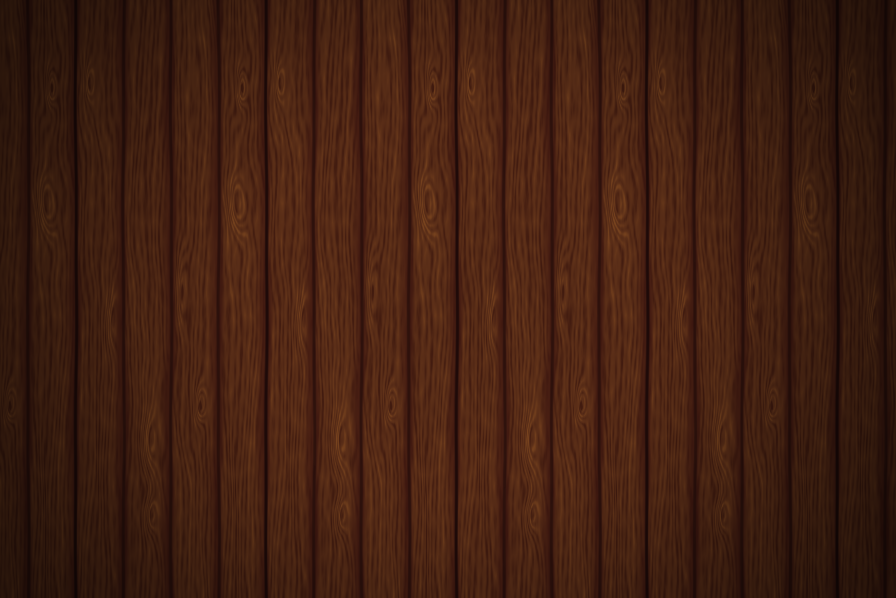
Give the GLSL for this texture, as a Shadertoy shader.

```glsl
// Dark stained wood: upright planks in a repeating set of four, with grain, knots and a vignette.

const float PLANK_W = 0.0796;      // plank width, in canvas heights
const float SEAM_X = 0.127;        // first seam of a set, in canvas heights
const float SET_SIZE = 4.0;        // planks before the pattern repeats
const float GRAIN_LINES = 10.0;    // growth lines across one plank
const float WAVINESS = 0.85;       // sideways drift of the lines
const float KNOT_LIFT = 3.4;       // rings around a knot
const float LINE_CONTRAST = 0.17;
const float FIBRE_CONTRAST = 0.36;
const float SEAM_WIDTH = 0.032;    // dark gap, in plank widths
const float STAIN_LEFT = 0.25;     // red stain left of a gap, in plank widths
const float STAIN_RIGHT = 0.13;    // red stain right of a gap, in plank widths
const float EDGE_LIGHT = 0.42;     // brightness left in the corners
const vec2 FIBRE_CELLS = vec2(14.0, 30.0);
const float TAU = 6.2831853;

const vec3 GAP = vec3(0.12, 0.04, 0.035);
const vec3 STAIN = vec3(0.24, 0.085, 0.06);
const vec3 DARK = vec3(0.255, 0.105, 0.06);
const vec3 MID = vec3(0.355, 0.18, 0.092);
const vec3 LIGHT = vec3(0.50, 0.285, 0.125);

// Two main knots per plank: centre (across, up) and radii
const vec4 KNOTS[8] = vec4[8](
    vec4(0.78, 0.47, 0.13, 0.048), vec4(0.30, 0.86, 0.11, 0.030),
    vec4(0.57, 0.27, 0.17, 0.050), vec4(0.60, 0.14, 0.12, 0.030),
    vec4(0.22, 0.51, 0.12, 0.045), vec4(0.62, 0.32, 0.11, 0.028),
    vec4(0.36, 0.66, 0.18, 0.060), vec4(0.48, 0.85, 0.11, 0.030));

vec2 hash2(vec2 p) {
    vec3 q = fract(p.xyx * vec3(0.1031, 0.1030, 0.0973));
    q += dot(q, q.yzx + 33.33);
    return fract((q.xx + q.yz) * q.zy);
}

// Distance to the nearest scattered cell point
float cellular(vec2 p) {
    vec2 cell = floor(p), f = fract(p);
    float nearest = 2.0;
    for (int j = -1; j <= 1; j++)
        for (int i = -1; i <= 1; i++) {
            vec2 o = vec2(i, j);
            vec2 d = o + hash2(cell + o + 50.0) - f;
            nearest = min(nearest, dot(d, d));
        }
    return sqrt(nearest);
}

// Layered sines, each bent by the sum so far
float flow(vec2 p, float seed) {
    float sum = 0.0, amp = 1.0;
    for (int i = 0; i < 4; i++) {
        sum += amp * sin(p.y + seed + 1.3 * sin(p.x + 1.7 * seed) + sum);
        p = p * 1.9 + 2.3;
        amp *= 0.5;
    }
    return sum;
}

// Raises the growth field around a knot; returns its halo
float addKnot(vec2 p, vec4 knot, inout float field) {
    vec2 d = (p - knot.xy) / knot.zw;
    float halo = exp(-dot(d, d));
    float swirl = exp(-0.16 * dot(d, d));
    field += KNOT_LIFT * halo + 0.5 * swirl * sin(52.0 * p.y + 5.0 * p.x + 9.0 * knot.x);
    return halo;
}

vec3 plankColor(vec2 p, float kind) {
    float seed = 2.7 * kind + 0.6;
    float drift = flow(p * vec2(3.0, 6.5), seed);
    float field = GRAIN_LINES * p.x + WAVINESS * drift;

    float halo = 0.0;
    for (int i = 0; i < 2; i++)
        halo = max(halo, addKnot(p, KNOTS[int(kind) * 2 + i], field));

    // Growth lines fade where they get too fine to draw
    float fade = 1.0 - smoothstep(0.45, 1.1, fwidth(field));
    float lines = fade * sin(TAU * field) + 0.5 * sin(0.37 * TAU * field + seed);
    float fibre = cellular(p * FIBRE_CELLS + vec2(20.0 * kind, 0.15 * drift)) - 0.5;
    float patches = 0.06 * sin(4.0 * p.x + 7.0 * p.y + seed + drift);

    float tone = 0.47 + LINE_CONTRAST * lines + FIBRE_CONTRAST * fibre + patches;
    tone += 0.36 * halo - 0.55 * smoothstep(0.8, 1.0, halo);
    vec3 color = mix(DARK, MID, smoothstep(0.0, 0.58, tone));
    return mix(color, LIGHT, 0.8 * smoothstep(0.52, 1.1, tone));
}

void mainImage(out vec4 fragColor, in vec2 fragCoord) {
    vec2 uv = fragCoord / iResolution.xy;
    vec2 pos = fragCoord / iResolution.y;

    // Plank coordinates, with slightly bent seams
    float across = (pos.x - SEAM_X) / PLANK_W;
    float bend = 2.0 * sin(across * TAU / SET_SIZE);
    across += 0.012 * sin(9.0 * pos.y + bend) + 0.006 * sin(25.0 * pos.y - bend);
    float kind = mod(floor(across), SET_SIZE);
    float u = fract(across);
    vec3 color = plankColor(vec2(u, pos.y), kind);

    // Red stain and dark gap; the first seam of a set is the deepest
    float depth = mod(floor(across + 0.5), SET_SIZE) < 0.5 ? 1.0 : 0.6;
    float edge = min(u, 1.0 - u);
    float ragged = 0.035 * sin(17.0 * pos.y + 3.0 * kind) * sin(9.0 * pos.y + kind);
    float stainWidth = u > 0.5 ? STAIN_LEFT : STAIN_RIGHT;
    float stain = 1.0 - smoothstep(0.02, stainWidth, edge + ragged);
    float pixel = 1.0 / (iResolution.y * PLANK_W);
    float gap = 1.0 - smoothstep(0.3 * SEAM_WIDTH, SEAM_WIDTH + pixel, edge);
    color = mix(color, STAIN, 0.7 * stain);
    color = mix(color, GAP, depth * gap);

    // Vignette
    float radius = length((uv - 0.5) * vec2(1.15, 0.8));
    color *= mix(1.0, EDGE_LIGHT, smoothstep(0.2, 0.75, radius));
    fragColor = vec4(color, 1.0);
}
```
